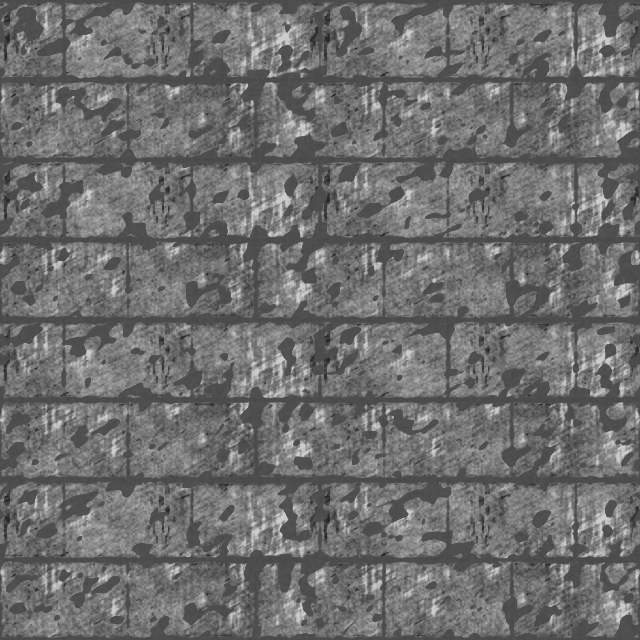
A WebGL 2 fragment shader for this texture:

```glsl
#version 300 es
precision highp float;
// Weathered grey concrete blocks in running bond, five across and eight rows high.
// Wrapping value noise builds the stained, scratched faces; a noisy distance to the
// joints and a slanted blotch field lay flat mortar over them.

#define BLOCKS vec2(5.0, 8.0)        // blocks across and down
#define STAIN_TILES vec2(2.0, 4.0)   // repeats of the stain pattern
#define BED_HALF 0.0052              // half width of horizontal joints
#define HEAD_HALF 0.0021             // half width of vertical joints
#define RAGGED 0.0085                // raggedness of the joint edges
#define BLOTCH_LEVEL 0.645           // higher gives fewer mortar blotches
#define MORTAR vec3(0.298)
#define FACE_TONE 0.452
#define GRAIN 0.25

uniform vec2 u_resolution;
out vec4 fragColor;

float hash(vec2 p, float seed) {
    return fract(sin(dot(p, vec2(127.1, 311.7)) + seed * 74.7) * 43758.5453);
}

// Value noise that wraps after "period" cells.
float noise(vec2 p, vec2 period, float seed) {
    vec2 cell = floor(p);
    vec2 f = fract(p);
    f = f * f * (3.0 - 2.0 * f);
    vec2 a = mod(cell, period);
    vec2 b = mod(cell + 1.0, period);
    return mix(mix(hash(a, seed), hash(vec2(b.x, a.y), seed), f.x),
               mix(hash(vec2(a.x, b.y), seed), hash(b, seed), f.x), f.y);
}

// Layered noise; repeats over every whole unit of uv.
float fbm(vec2 uv, vec2 frequency, int octaves, float seed) {
    float sum = 0.0, weight = 0.5, total = 0.0;
    for (int i = 0; i < octaves; i++) {
        sum += weight * noise(uv * frequency, frequency, seed + float(i));
        total += weight;
        weight *= 0.6;
        frequency *= 2.0;
    }
    return sum / total;
}

// Distances to the nearest vertical (x) and horizontal (y) joint, in canvas units.
vec2 jointDistance(vec2 uv) {
    vec2 p = uv * BLOCKS;
    p.x += 0.5 * mod(floor(p.y), 2.0);
    return (0.5 - abs(fract(p) - 0.5)) / BLOCKS;
}

// Grey value of a block face: clouds, slanted brushing, upright streaks and grain.
float faceTone(vec2 uv) {
    vec2 stain = uv * STAIN_TILES;
    vec2 slanted = vec2(stain.x, stain.y - stain.x);
    float clouds = fbm(stain, vec2(9.0, 6.0), 4, 1.0) - 0.5;
    float brushing = fbm(slanted, vec2(22.0, 46.0), 2, 11.0) - 0.5;
    float streaks = fbm(stain, vec2(90.0, 9.0), 2, 21.0);
    float grain = noise(stain * vec2(170.0, 86.0), vec2(170.0, 86.0), 31.0) - 0.5;
    float speckle = noise(uv * 300.0, vec2(300.0), 35.0) - 0.5;
    float tone = FACE_TONE + 0.34 * clouds + 0.17 * brushing + 0.12 * (streaks - 0.5);
    tone += GRAIN * (0.6 * grain + 0.4 * speckle);

    // Pale scraped patches, broken into upright and slanted strokes.
    float scraped = smoothstep(0.52, 0.72, fbm(stain, vec2(11.0, 5.0), 2, 41.0));
    tone += 0.30 * scraped * smoothstep(0.40, 0.75, 0.6 * streaks + 0.4 * brushing + 0.2);

    // Dark runs gathered at two places in every second row.
    vec2 local = fract(stain);
    float side = abs(fract(local.x * 2.0 + 0.48) - 0.5) * 0.5;
    float cluster = (1.0 - smoothstep(0.015, 0.075, side))
                  * (1.0 - smoothstep(0.10, 0.23, abs(local.y - 0.77)));
    float run = noise(stain * vec2(110.0, 16.0), vec2(110.0, 16.0), 51.0);
    tone -= 0.24 * cluster * smoothstep(0.52, 0.75, run);

    // Faint upright seams and scattered small pits.
    float seam = 1.0 - smoothstep(0.001, 0.005, abs(fract(local.x * 2.0 + 0.53) - 0.5) * 0.5);
    float pits = smoothstep(0.78, 0.90, fbm(slanted, vec2(44.0, 36.0), 2, 61.0));
    return tone - 0.06 * seam * streaks - 0.18 * pits;
}

// Coverage by joints and by blotches of mortar that thicken beside them.
float mortarCover(vec2 uv, vec2 joints) {
    float soft = 0.0009 + 0.5 / u_resolution.y;
    float wobble = fbm(uv, vec2(64.0, 72.0), 3, 71.0) - 0.5;
    float edge = min(joints.y - BED_HALF, joints.x - HEAD_HALF) - RAGGED * wobble;
    float joint = 1.0 - smoothstep(-soft, soft, edge);

    vec2 stain = uv * STAIN_TILES;
    vec2 slanted = vec2(stain.x, stain.y - stain.x);
    float repeated = fbm(slanted, vec2(20.0, 13.0), 2, 81.0);
    float varied = noise(uv * vec2(50.0, 62.0), vec2(50.0, 62.0), 91.0);
    float field = 0.65 * repeated + 0.35 * varied;
    field += 0.09 * exp(-min(joints.x, joints.y) / 0.006);
    float blotch = smoothstep(BLOTCH_LEVEL - 0.018, BLOTCH_LEVEL + 0.018, field);
    return max(joint, 0.95 * blotch);
}

void main() {
    vec2 uv = gl_FragCoord.xy / u_resolution;
    vec2 joints = jointDistance(uv);
    float tone = faceTone(uv);

    // Dirt and broken cracks along the horizontal joints.
    float crack = smoothstep(0.55, 0.8, noise(uv * vec2(90.0, 120.0), vec2(90.0, 120.0), 95.0));
    tone -= (0.04 + 0.12 * crack) * exp(-abs(joints.y - 0.007) / 0.002);

    vec3 face = vec3(clamp(tone, 0.16, 0.80));
    vec3 mortar = MORTAR + 0.03 * (noise(uv * 256.0, vec2(256.0), 99.0) - 0.5);
    fragColor = vec4(mix(face, mortar, mortarCover(uv, joints)), 1.0);
}
```
